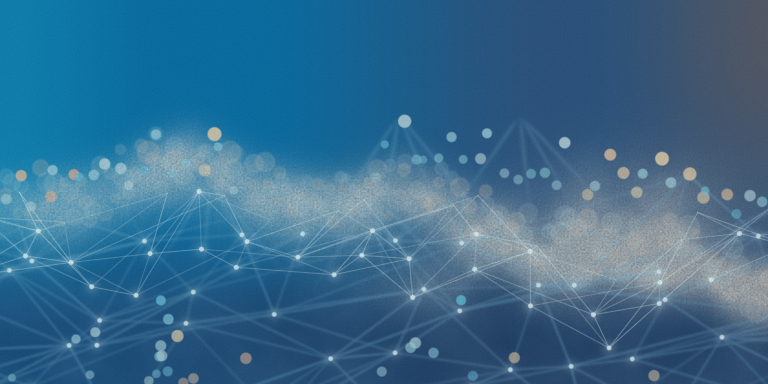
This background is drawn by a WebGL 2 fragment shader. Its source:

```glsl
#version 300 es
precision highp float;
// Blue gradient with a hazy bokeh ridge and a glowing network of triangles.
uniform vec2 u_resolution;
out vec4 fragColor;

vec3 hash3(float n) {
  return fract(sin((n + 1.7) * vec3(12.71, 31.17, 74.73)) * 4375.85);
}

vec2 hash2(vec2 p) {
  vec2 k = vec2(dot(p, vec2(127.1, 311.7)), dot(p, vec2(269.5, 183.3)));
  return fract(sin(k) * 4375.85);
}

float corner(vec2 i, vec2 f, vec2 o) {
  return dot(hash2(i + o) * 2.0 - 1.0, f - o);
}

float gradientNoise(vec2 p) {
  vec2 i = floor(p), f = fract(p), u = f * f * (3.0 - 2.0 * f);
  return mix(mix(corner(i, f, vec2(0, 0)), corner(i, f, vec2(1, 0)), u.x),
             mix(corner(i, f, vec2(0, 1)), corner(i, f, vec2(1, 1)), u.x), u.y);
}

float fbm(vec2 p) {
  float sum = 0.0, amp = 0.6;
  for (int i = 0; i < 4; i++, p = p * 2.03 + 7.1, amp *= 0.5) sum += amp * gradientNoise(p);
  return sum;
}

float bump(float x, float w) { return exp(-x * x / (w * w)); }

// Centre line of the haze
float ridge(float x) {
  return 0.46 - 0.13 * smoothstep(1.08, 1.45, x) - 0.09 * smoothstep(1.75, 2.0, x)
       + 0.11 * bump(x - 0.48, 0.17) + 0.03 * bump(x - 1.03, 0.12);
}

// Centre line of the network
float contour(float x) {
  return 0.28 + 0.11 * bump(x, 0.12) + 0.15 * bump(x - 0.53, 0.1) + 0.07 * bump(x - 0.95, 0.1)
       + 0.08 * bump(x - 1.26, 0.1) - 0.13 * bump(x - 1.57, 0.14) + 0.06 * bump(x - 1.93, 0.1);
}

float segment(vec2 p, vec2 a, vec2 b) {
  vec2 v = b - a;
  return length(p - a - v * clamp(dot(p - a, v) / dot(v, v), 0.0, 1.0));
}

float fill(float d, float soft) { return 1.0 - smoothstep(-soft, soft, d); }

vec2 node(vec2 id, vec2 cell, float follow) {
  vec2 q = (id + 0.5 + 0.85 * (hash2(id + cell * 90.0) - 0.5)) * cell;
  return q + vec2(0.0, mix(0.28, contour(q.x), follow));
}

// Jittered grid joined into triangles: x = lines, y = node dots
vec2 mesh(vec2 p, vec2 cell, float follow, float lowRow, float width, float soft, float px) {
  vec2 home = floor((p - vec2(0.0, mix(0.28, contour(p.x), follow))) / cell), cover = vec2(0.0);
  for (int j = -3; j <= 2; j++) for (int i = -3; i <= 3; i++) {
    vec2 id = home + vec2(i, j);
    if (id.y < lowRow || id.y > 0.0) continue;
    vec2 a = node(id, cell, follow);
    for (int k = 0; k < 5; k++) {
      vec2 link = k == 0 ? vec2(1, 0) : vec2(k - 2, 1);
      float weight = hash2(id * 1.3 + float(k)).x;
      if (weight < 0.2) continue;
      float line = fill(segment(p, a, node(id + link, cell, follow)) - width, soft);
      cover.x = 1.0 - (1.0 - cover.x) * (1.0 - (0.3 + 0.6 * weight) * line);
    }
    float d = length(p - a);
    cover.y = max(cover.y, fill(d - 0.006, px) + 0.25 * bump(d, 0.018));
  }
  return cover;
}

vec3 bokehColor(vec3 h) {
  vec3 cool = mix(vec3(0.36, 0.68, 0.78), vec3(0.72, 0.81, 0.82), h.y);
  vec3 warm = mix(vec3(0.80, 0.64, 0.56), vec3(0.85, 0.79, 0.65), h.y);
  return mix(cool, warm, step(0.62, h.z));
}

void main() {
  vec2 p = gl_FragCoord.xy / u_resolution.y;
  float px = 1.0 / u_resolution.y, x = p.x, cloud = fbm(p * 5.0);

  // Sky gradient and darker ground
  vec3 color = mix(vec3(0.06, 0.49, 0.67), vec3(0.04, 0.42, 0.62), smoothstep(0.0, 0.45, x));
  color = mix(color, vec3(0.17, 0.32, 0.48), smoothstep(0.6, 1.45, x));
  color = mix(color, vec3(0.32, 0.34, 0.39), smoothstep(1.5, 2.05, x) * smoothstep(0.2, 0.9, p.y));
  vec3 ground = mix(vec3(0.12, 0.32, 0.49), vec3(0.16, 0.28, 0.42), smoothstep(0.0, 1.4, x));
  color = mix(color, ground + 0.08 * cloud, 1.0 - smoothstep(0.12, 0.5, p.y));

  // Haze along the ridge
  float d = p.y - ridge(x);
  float haze = 0.85 * bump(d, d > 0.0 ? 0.085 : 0.10) * mix(0.5, 1.0, smoothstep(0.0, 0.4, x));
  haze += 0.5 * bump(length((p - vec2(1.66, 0.45)) / vec2(2.0, 1.0)), 0.13);
  haze += 0.3 * bump(length((p - vec2(1.13, 0.27)) / vec2(2.2, 1.0)), 0.08);
  haze = clamp(haze * (0.95 + 1.3 * cloud), 0.0, 0.85);
  color = mix(color, mix(vec3(0.58, 0.70, 0.75), vec3(0.65, 0.65, 0.64), x * 0.5), haze);

  // Soft distant lines, with slanted beams falling from the peaks
  float top = mix(0.44, 0.58, smoothstep(0.95, 1.15, x));
  vec2 far = mesh(p, vec2(0.23, 0.14), 0.4, -3.0, 0.003, 0.006, px);
  color = mix(color, vec3(0.42, 0.64, 0.76), 0.4 * far.x * (1.0 - smoothstep(top - 0.06, top + 0.04, p.y)));
  vec2 peaks[4] = vec2[4](vec2(1.04, 0.70), vec2(1.354, 0.70), vec2(0.547, 0.53), vec2(0.977, 0.49));
  for (int i = 0; i < 16; i++) {
    vec2 a = peaks[i / 4], h = hash2(vec2(i, 3.0));
    vec2 b = a + vec2(0.13 * float(i % 4) - 0.2 + 0.12 * h.x, -0.28);
    float fade = smoothstep(0.0, 0.04, a.y - p.y) * (1.0 - smoothstep(0.08, 0.28, a.y - p.y));
    color = mix(color, vec3(0.50, 0.68, 0.77), 0.24 * fade * fill(segment(p, a, b) - 0.004, 0.009));
  }

  // Pale overlapping discs in the haze
  for (int i = 0; i < 150; i++) {
    vec3 h = hash3(float(i));
    float cx = 2.0 * (float(i) + h.x) / 150.0, r = 0.012 + 0.018 * h.z;
    float e = length(p - vec2(cx, ridge(cx) + 0.025 + 0.17 * (h.y - 0.5))) - r;
    float disc = fill(e, px + 0.002) * (0.10 + 0.16 * h.x * h.y + 0.08 * bump(e, 0.005));
    color = mix(color, mix(vec3(0.66, 0.77, 0.80), vec3(0.78, 0.69, 0.63), h.x * h.x), disc);
  }

  // Fine network
  vec2 near = mesh(p, vec2(0.15, 0.085), 1.0, -1.0, 0.0008, px, px);
  color = mix(color, vec3(0.80, 0.88, 0.89), 0.65 * near.x);
  color = mix(color, vec3(0.83, 0.91, 0.92), 0.8 * min(max(near.y, 0.8 * far.y * step(p.y, 0.42)), 1.0));

  // Bright bokeh above the ridge, then near the bottom
  for (int i = 0; i < 84; i++) {
    vec3 h = hash3(float(i) + 211.0);
    bool high = i < 60;
    float cx = high ? 2.0 * (float(i) + h.x) / 60.0 : (i % 2 == 0 ? 0.15 + 0.5 * h.x : 2.0 * h.x);
    float crest = mix(ridge(cx) + 0.04, 0.76 - 0.12 * cx, smoothstep(0.95, 1.05, cx));
    float cy = high ? crest - 0.03 * smoothstep(1.2, 1.7, cx) + 0.13 * (h.y - 0.5) : 0.22 * h.y;
    float e = length(p - vec2(cx, cy)) - (0.010 + 0.005 * h.z * h.y + 0.005 * h.x);
    float gap = high ? 1.0 - 0.8 * smoothstep(0.6, 0.66, cx) * (1.0 - smoothstep(0.95, 1.02, cx)) : 1.0;
    color = mix(color, bokehColor(h.yzx), gap * (0.5 + 0.35 * h.y) * fill(e, px));
  }

  // Grain, strongest in the haze
  color += gradientNoise(p * 210.0) * (0.02 + 0.15 * haze);
  fragColor = vec4(clamp(color, 0.0, 1.0), 1.0);
}
```
